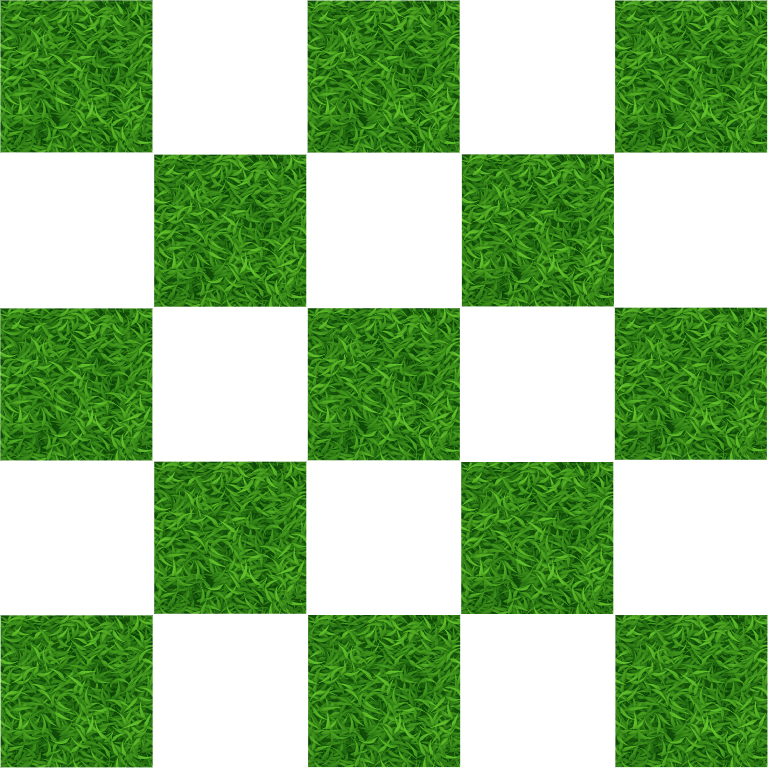
This pattern is drawn by a WebGL 1 fragment shader. Its source:

```glsl
precision highp float;
// Checkerboard of five by five squares, alternating dense grass turf and plain white.
uniform vec2 u_resolution;

vec3 hash3(vec3 p) {
  p = fract(p * vec3(0.1031, 0.1030, 0.0973));
  p += dot(p, p.yxz + 33.33);
  return fract((p.xxy + p.yxx) * p.zyx);
}

float gradientDot(vec2 corner, vec2 offset) {
  float angle = 6.2832 * hash3(vec3(corner, 71.0)).x;
  return dot(vec2(cos(angle), sin(angle)), offset);
}

float gradientNoise(vec2 p) {
  vec2 i = floor(p), f = fract(p);
  vec2 u = f * f * f * (f * (f * 6.0 - 15.0) + 10.0);
  vec2 e = vec2(1.0, 0.0);
  return mix(mix(gradientDot(i, f), gradientDot(i + e, f - e), u.x),
             mix(gradientDot(i + e.yx, f - e.yx), gradientDot(i + 1.0, f - 1.0), u.x), u.y);
}

// Dark soil green to sunlit tip green
vec3 grassColour(float tone) {
  float t = clamp(tone, 0.0, 1.0) * 3.0;
  vec3 c = mix(vec3(0.05, 0.27, 0.025), vec3(0.15, 0.44, 0.07), min(t, 1.0));
  c = mix(c, vec3(0.26, 0.59, 0.11), clamp(t - 1.0, 0.0, 1.0));
  return mix(c, vec3(0.39, 0.76, 0.17), clamp(t - 2.0, 0.0, 1.0));
}

// Lays one curved, tapering blade and its soft shadow over the current tone
float addBlade(float tone, vec2 p, vec3 rnd, float height, float pixel) {
  float angle = 1.571 + (rnd.x - 0.5) * 5.0;
  float len = 1.1 + 0.6 * rnd.y;
  vec2 dir = vec2(cos(angle), sin(angle));
  vec2 q = vec2(dot(p, dir), dot(p, vec2(-dir.y, dir.x)));
  float s = q.x / len + 0.5;
  float bend = (rnd.z - 0.5) * 1.3;
  float y = q.y - bend * (q.x * q.x - 0.12);
  float halfWidth = 0.18 * min(s * 4.0, 1.0) * (1.0 - s);
  float d = abs(y) - halfWidth;
  float ends = clamp(min(s, 1.0 - s) * len / pixel + 0.5, 0.0, 1.0);
  float shadow = ends * (1.0 - smoothstep(0.0, 0.2, d));
  float cover = ends * clamp(0.5 - d / pixel, 0.0, 1.0);
  float bladeTone = 0.35 + 0.45 * height + 0.4 * (fract(rnd.y * 7.0 + rnd.z * 5.0) - 0.5)
                  + 0.3 * (s - 0.5) + 0.6 * clamp(y, -0.13, 0.13);
  return mix(tone * (1.0 - 0.2 * shadow), bladeTone, cover);
}

float turfTone(vec2 p, float pixel) {
  vec2 cell = floor(p);
  float tone = 0.08;
  for (int layer = 0; layer < 9; layer++) {
    float k = float(layer);
    for (int j = -1; j <= 1; j++) {
      for (int i = -1; i <= 1; i++) {
        vec2 id = cell + vec2(float(i), float(j));
        vec2 root = id + 0.5 + 0.9 * (hash3(vec3(id, k + 20.0)).xy - 0.5);
        tone = addBlade(tone, p - root, hash3(vec3(id, k + 40.0)), k / 8.0, pixel);
      }
    }
  }
  return tone + 0.16 * gradientNoise(p * 0.45);
}

void main() {
  vec2 grid = 5.0 * gl_FragCoord.xy / u_resolution;
  float pixel = 5.0 / min(u_resolution.x, u_resolution.y);
  vec2 tile = floor(grid);
  vec2 local = fract(grid);
  vec3 colour = vec3(1.0);

  if (mod(tile.x + tile.y, 2.0) < 0.5) {
    // Every turf square shares one layout, placed with a slight offset
    vec2 centred = local - 0.5 - 0.006 * (hash3(vec3(tile, 5.0)).xy - 0.5);
    float edge = max(abs(centred.x), abs(centred.y)) - 0.495;
    float inside = clamp(0.5 - edge / pixel, 0.0, 1.0);
    vec3 turf = grassColour(turfTone((centred + 0.5) * 11.0, pixel * 11.0));
    colour = mix(colour, turf, inside);
  }
  gl_FragColor = vec4(colour, 1.0);
}
```
